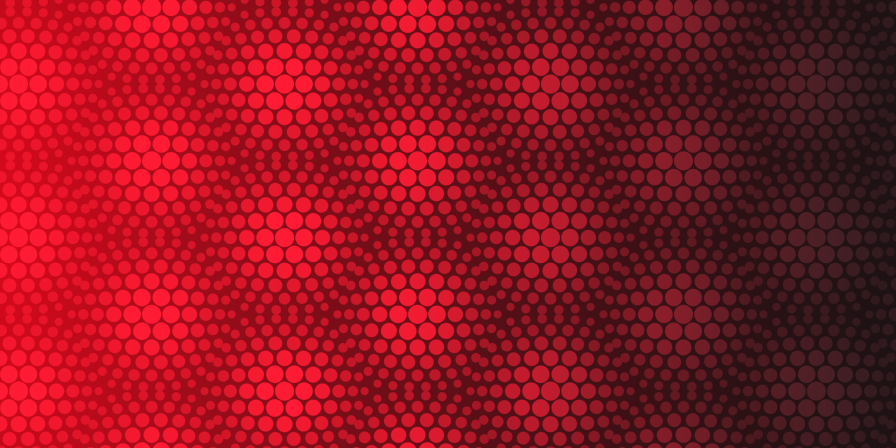
Give the GLSL for this background, as a Shadertoy shader.

```glsl
const float CLUSTER_PITCH = 0.3427;              // distance between cluster centres
const vec2  CLUSTER_ORIGIN = vec2(0.932, 0.641);
const float DOT_PITCH = 0.0439;                  // dot spacing at a cluster centre
const float BULGE = 7.0;                         // lens radius, in dot pitches
const float RINGS = 5.0;                         // hexagonal rings per cluster
const vec3  DOT_SIZE = vec3(0.485, 0.030, 0.0095); // size and its falloff terms
const float EDGE_FADE = 0.42;                    // dot opacity lost at the rim

const vec3 GROUND_RED  = vec3(0.85, 0.035, 0.11);
const vec3 GROUND_DARK = vec3(0.12, 0.070, 0.078);
const vec3 DOT_RED     = vec3(1.00, 0.105, 0.20);
const vec3 DOT_DARK    = vec3(0.22, 0.125, 0.14);

// Offset from the nearest point of a triangular lattice with this cell
vec2 latticeOffset(vec2 p, vec2 cell) {
    vec2 a = p - cell * round(p / cell);
    vec2 q = p - 0.5 * cell;
    vec2 b = q - cell * round(q / cell);
    return dot(a, a) < dot(b, b) ? a : b;
}

// Radial lens: squeezes the regular lattice toward the cluster rim
vec2 squeeze(vec2 p) {
    return p * inversesqrt(1.0 + dot(p, p) / (BULGE * BULGE));
}

vec2 unsqueeze(vec2 p) {
    return p * inversesqrt(max(1.0 - dot(p, p) / (BULGE * BULGE), 0.05));
}

// Ring index of a lattice point, corners lying on the x axis
float hexRing(vec2 p) {
    p = abs(p);
    return max(p.y * 2.0 / sqrt(3.0), p.x + p.y / sqrt(3.0));
}

void mainImage(out vec4 fragColor, in vec2 fragCoord) {
    vec2 uv = fragCoord / iResolution.xy;
    vec2 p = fragCoord / iResolution.y;

    // Ground, brightest at the middle of the left edge
    float reach = min(length(vec2(uv.x, 0.16 * (uv.y - 0.5))), 1.0);
    vec3 ground = mix(GROUND_DARK, GROUND_RED, pow(1.0 - reach, 1.5));
    vec3 dotColor = mix(DOT_RED, DOT_DARK, smoothstep(0.35, 1.05, uv.x));

    // Cluster coordinates, in dot pitches
    vec2 clusterCell = CLUSTER_PITCH * vec2(sqrt(3.0), 1.0);
    vec2 local = latticeOffset(p - CLUSTER_ORIGIN, clusterCell) / DOT_PITCH;

    // Nearest dot of the squeezed lattice
    vec2 flatPos = unsqueeze(local);
    vec2 site = flatPos - latticeOffset(flatPos, vec2(1.0, sqrt(3.0)));
    vec2 center = squeeze(site);
    float away = length(center);

    // Dots shrink and fade toward the rim
    float radius = DOT_SIZE.x - away * (DOT_SIZE.y + away * DOT_SIZE.z);
    float blur = 0.75 / (iResolution.y * DOT_PITCH);
    float cover = 1.0 - smoothstep(-blur, blur, length(local - center) - radius);
    cover *= step(hexRing(site), RINGS + 0.5);
    float opacity = 1.0 - EDGE_FADE * smoothstep(0.8, 4.0, away);

    fragColor = vec4(mix(ground, dotColor, cover * opacity), 1.0);
}
```
